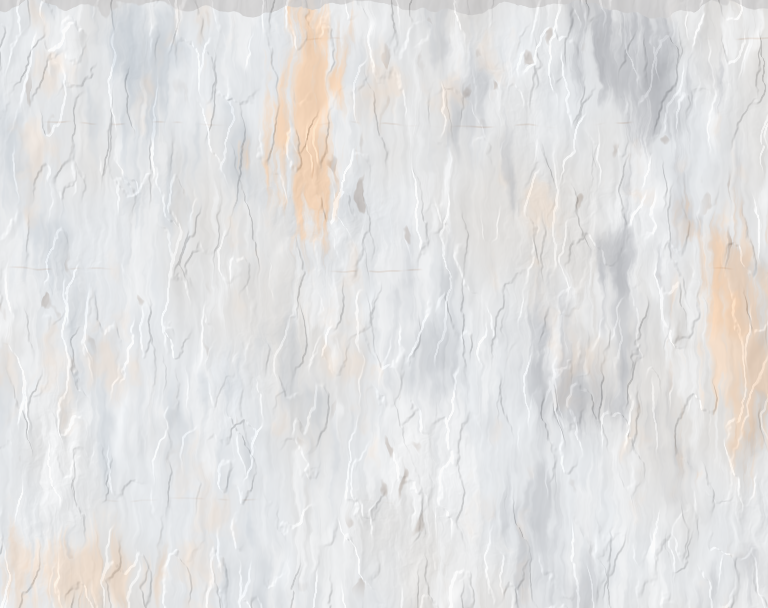
Give the GLSL for this texture, as a Shadertoy shader.

```glsl
#define COOL_WHITE vec3(0.898, 0.909, 0.920)
#define WARM_WHITE vec3(0.884, 0.875, 0.864)
#define BRIGHT vec3(0.938, 0.942, 0.946)
#define BLUE_GREY vec3(0.735, 0.765, 0.795)
#define SLATE vec3(0.660, 0.668, 0.688)
#define PEACH vec3(0.965, 0.800, 0.650)
#define TOP_BAND vec3(0.810, 0.805, 0.805)
#define RELIEF 0.17
#define LIGHT_STEP vec2(0.0021, -0.0016)
#define WARP 0.010

vec2 gradientAt(vec2 cell) {
    float a = fract(sin(dot(cell, vec2(127.1, 311.7))) * 43758.55);
    return vec2(cos(6.2832 * a), sin(6.2832 * a));
}

float gnoise(vec2 p) {
    vec2 i = floor(p), f = p - i;
    vec2 u = f * f * f * (f * (f * 6.0 - 15.0) + 10.0);
    vec2 e = vec2(1.0, 0.0);
    float a = dot(gradientAt(i), f);
    float b = dot(gradientAt(i + e.xy), f - e.xy);
    float c = dot(gradientAt(i + e.yx), f - e.yx);
    float d = dot(gradientAt(i + e.xx), f - e.xx);
    return mix(mix(a, b, u.x), mix(c, d, u.x), u.y);
}

float fbm(vec2 p) {
    float sum = 0.0, amp = 1.0;
    for (int i = 0; i < 4; i++) {
        sum += amp * gnoise(p);
        p = mat2(1.9, 0.12, -0.12, 1.9) * p + 13.7;
        amp *= 0.55;
    }
    return sum;
}

vec2 warp(vec2 p) {
    vec2 q = p * vec2(24.0, 17.0);
    return p + WARP * vec2(fbm(q), 2.5 * fbm(q + 31.3));
}

// Paint thickness: broken knife slabs, bristle grooves and crumbs
float thickness(vec2 p) {
    vec2 w = warp(p);
    float h = 0.0;
    for (int i = 0; i < 5; i++) {
        float k = float(i);
        float s = 1.0 + 0.6 * k;
        float n = gnoise(w * vec2(8.0, 2.4) * s + 17.3 * k);
        float gate = smoothstep(0.0, 0.35, gnoise(p * vec2(11.0, 7.0) + 9.1 * k));
        h += gate * smoothstep(-0.013, 0.013, (n - 0.06) / s);
    }
    float crumbs = smoothstep(-0.05, 0.4, gnoise(p * vec2(5.0, 4.0) + 50.0));
    h += 0.20 * gnoise(w * vec2(95.0, 6.0));
    h += 0.42 * crumbs * fbm(w * vec2(32.0, 20.0));
    return h;
}

// Ragged daub of paint
float daub(vec2 p, vec2 center, vec2 size, float ragged) {
    return smoothstep(0.0, 0.9, 1.0 - length((p - center) / size) + ragged);
}

// Faint, broken horizontal drag marks
float seams(vec2 p) {
    float sum = 0.0;
    for (int i = 0; i < 4; i++) {
        float k = float(i);
        float y = fract(0.795 + 0.381 * k) + 0.012 * fbm(vec2(p.x * 6.0, k * 7.7));
        float part = smoothstep(0.0, 0.4, gnoise(vec2(p.x * 6.0 + 5.1 * k, k + 0.4)));
        part *= smoothstep(-0.2, 0.3, gnoise(vec2(p.x * 35.0, k + 3.3)));
        sum += part * (1.0 - smoothstep(0.0004, 0.0025, abs(p.y - y)));
    }
    return sum;
}

void mainImage(out vec4 fragColor, in vec2 fragCoord) {
    vec2 p = fragCoord / iResolution.y;
    float side = fragCoord.x / iResolution.x;
    vec2 w = warp(p);

    float streak = fbm(w * vec2(24.0, 2.6) + 4.0);
    float bristle = fbm(w * vec2(70.0, 6.0) + 8.0);
    float patches = fbm(w * vec2(7.0, 3.6) + 21.0);
    float chips = fbm(w * vec2(30.0, 16.0) + 37.0);
    float ragged = 0.7 * streak + 0.55 * bristle + 0.7 * patches + 0.3 * chips;

    // White ground, cooler to the left
    float warmth = smoothstep(-0.35, 0.55, fbm(p * vec2(3.5, 2.0) + 2.0) + 0.55 * (side - 0.45));
    vec3 color = mix(COOL_WHITE, WARM_WHITE, 0.85 * warmth);
    float scraped = fbm(w * vec2(10.0, 2.4) + 70.0) + 0.25 * bristle;
    color = mix(color, BRIGHT, 0.75 * smoothstep(0.02, 0.30, scraped));

    // Grey veils and darker smudges
    vec3 grey = mix(BLUE_GREY, SLATE, smoothstep(0.2, 0.8, side));
    float veil = smoothstep(0.0, 0.7, patches + 0.5 * streak + 0.4 * bristle);
    color = mix(color, grey, 0.42 * veil);
    float smudge = daub(p, vec2(1.07, 0.89), vec2(0.11, 0.15), ragged);
    smudge += 0.8 * daub(p, vec2(0.25, 0.92), vec2(0.08, 0.13), ragged);
    smudge += 0.9 * daub(p, vec2(1.01, 0.59), vec2(0.07, 0.06), ragged);
    smudge += 0.6 * daub(p, vec2(0.92, 0.36), vec2(0.15, 0.07), ragged);
    color = mix(color, grey, 0.55 * min(smudge, 1.0));

    // Peach glazes
    float glaze = daub(p, vec2(0.50, 0.82), vec2(0.07, 0.23), ragged);
    glaze += 0.7 * daub(p, vec2(1.20, 0.42), vec2(0.08, 0.22), ragged);
    glaze += 0.5 * daub(p, vec2(0.13, 0.06), vec2(0.17, 0.09), ragged);
    glaze += 0.3 * smoothstep(0.2, 0.8, fbm(w * vec2(8.0, 4.0) + 93.0) + 0.4 * chips);
    color = mix(color, PEACH, 0.72 * min(glaze, 1.0));

    // Bare strip along the top
    float bare = p.y - 0.985 + 0.05 * fbm(vec2(w.x * 6.0, w.y * 4.0));
    color = mix(color, TOP_BAND, 0.8 * smoothstep(-0.001, 0.002, bare));

    // Raking light from the upper left, then scattered pits
    float slope = thickness(p + LIGHT_STEP) - thickness(p);
    color += RELIEF * clamp(slope, -0.75, 0.42);
    float pits = smoothstep(0.34, 0.48, gnoise(w * vec2(48.0, 17.0) + 61.0));
    pits *= smoothstep(0.05, 0.35, gnoise(p * vec2(7.0, 5.0) + 12.0));
    color -= 0.12 * pits * vec3(0.8, 1.0, 1.15);
    color += 0.026 * bristle + 0.012 * chips;
    color -= 0.06 * seams(p) * vec3(0.6, 1.0, 1.3);

    fragColor = vec4(clamp(color, 0.0, 0.985), 1.0);
}
```
